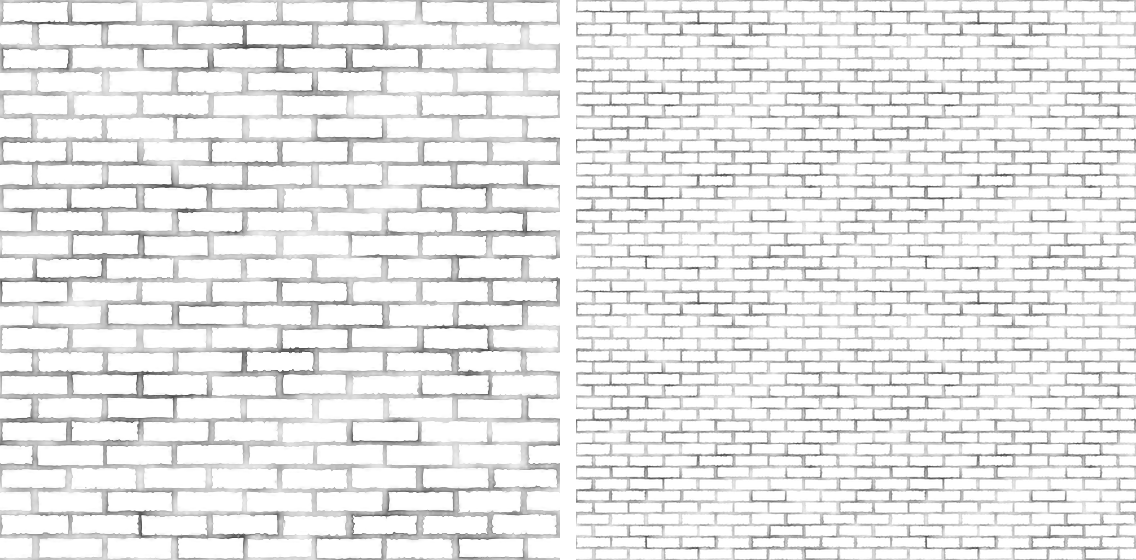
Left: one tile. Right: repeated 2 by 2.
A three.js fragment shader for this texture map:

```glsl
// White running-bond brick wall with soft grey mortar, 8 bricks by 24 courses.
// Each brick is a box distance with its own insets and ragged rim; rims shade
// the mortar outwards. Brick ids and noise wrap, so the tile is seamless.
#define COURSES 24.0
#define BRICK_LENGTH 3.0        // in course heights
#define HALF_SIZE vec2(1.365, 0.402)
#define INSET_JITTER 0.075
#define RAGGED 0.075
#define MORTAR_TONE 0.91
#define RIM_SHADE 0.29
#define RIM_FADE 0.09
#define EDGE_SOFT 0.026

varying vec2 vUv;

float hash(vec2 p) {
  return fract(sin(dot(p, vec2(127.1, 311.7))) * 43758.55);
}

// Value noise wrapping after the given whole period.
float noise(vec2 p, float period) {
  vec2 i = floor(p), f = fract(p);
  f = f * f * (3.0 - 2.0 * f);
  vec2 a = mod(i, period), b = mod(i + 1.0, period);
  return mix(mix(hash(a), hash(vec2(b.x, a.y)), f.x),
             mix(hash(vec2(a.x, b.y)), hash(b), f.x), f.y);
}

// Noise over the wall at a whole number of cells per course.
float wallNoise(vec2 p, float cells) {
  return noise(p * cells, COURSES * cells);
}

// Signed distance to one brick with uneven sides and a nibbled rim.
float brickDistance(vec2 q, vec2 p, vec2 id) {
  vec2 low = vec2(hash(id + 0.13), hash(id + 0.37)) - 0.5;
  vec2 high = vec2(hash(id + 0.59), hash(id + 0.83)) - 0.5;
  vec2 jitter = INSET_JITTER * vec2(1.5, 1.0);
  vec2 box = max(q - HALF_SIZE - high * jitter, -q - HALF_SIZE - low * jitter);
  float d = length(max(box, 0.0)) + min(max(box.x, box.y), 0.0);
  vec2 shift = floor(COURSES * vec2(hash(id + 0.21), hash(id + 0.71)));
  float wave = wallNoise(p + shift, 2.0) - 0.5;
  float nibble = pow(wallNoise(p + shift, 9.0), 3.0) - 0.25;
  return d + RAGGED * (0.6 * wave + nibble * (0.4 + hash(id + 0.47)));
}

void main() {
  vec2 p = vUv * COURSES;
  float nearest = 1.0, shade = 0.0;

  // Neighbouring bricks: nearest face and summed rim shading
  for (int j = -1; j <= 1; j++) {
    float row = floor(p.y) + float(j);
    float stagger = 0.5 * BRICK_LENGTH * (1.0 - mod(row, 2.0));
    float column = floor((p.x - stagger) / BRICK_LENGTH);
    for (int i = -1; i <= 1; i++) {
      float c = column + float(i);
      vec2 centre = vec2((c + 0.5) * BRICK_LENGTH + stagger, row + 0.5);
      vec2 id = mod(vec2(c, row), vec2(COURSES / BRICK_LENGTH, COURSES));
      float d = brickDistance(p - centre, p, id);
      float strength = 0.35 + 1.3 * pow(hash(id + 0.91), 1.3);
      shade += strength * exp(-max(d, 0.0) / RIM_FADE);
      nearest = min(nearest, d);
    }
  }

  // Mortar: patchy rim darkness and cloudy light areas
  float patches = 0.45 + 1.1 * wallNoise(p, 1.0);
  float clouds = 0.14 * (wallNoise(p + 7.0, 2.0) - 0.5)
               + 0.05 * (wallNoise(p, 6.0) - 0.5);
  float mortar = clamp(MORTAR_TONE + clouds - RIM_SHADE * shade * patches, 0.3, 0.97);

  // Brick faces: white with rare faint smudges near the rim
  float smudge = pow(wallNoise(p * vec2(1.0, 2.0), 4.0), 4.0);
  float face = 1.0 - 0.07 * smudge * smoothstep(-0.2, 0.0, nearest);

  float tone = mix(face, mortar, smoothstep(-EDGE_SOFT, EDGE_SOFT, nearest));
  gl_FragColor = vec4(vec3(tone), 1.0);
}
```
